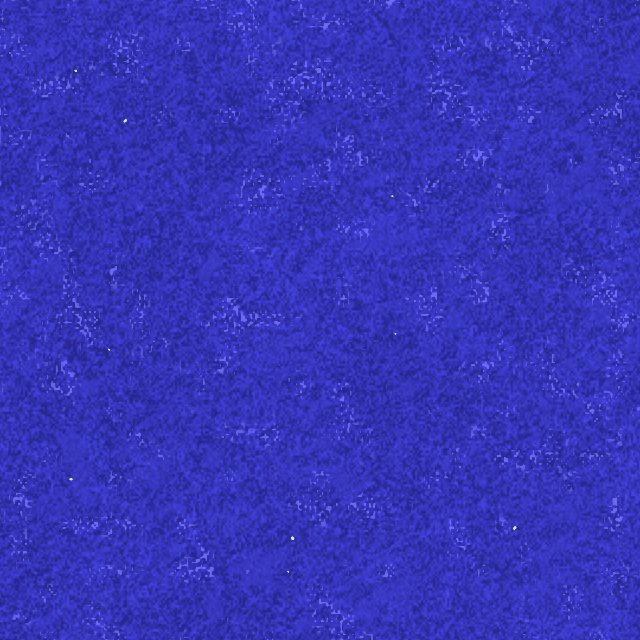
Reproduce this texture procedurally as a Shadertoy shader.

```glsl
float hash(vec2 p) {
    vec3 q = fract(vec3(p.xyx) * 0.1031);
    q += dot(q, q.yzx + 33.33);
    return fract((q.x + q.y) * q.z);
}

float noise(vec2 p) {
    vec2 cell = floor(p), f = fract(p);
    f = f * f * (3.0 - 2.0 * f);
    return mix(mix(hash(cell), hash(cell + vec2(1, 0)), f.x),
               mix(hash(cell + vec2(0, 1)), hash(cell + vec2(1, 1)), f.x), f.y);
}

vec2 turn(vec2 p, float angle) {
    float c = cos(angle), s = sin(angle);
    return vec2(c * p.x + s * p.y, c * p.y - s * p.x);
}

// Thin, slightly bent hairlines, most of them rising to the right
float scratches(vec2 p) {
    float mask = 0.0;
    for (int i = 0; i < 110; i++) {
        float id = float(i);
        vec2 center = vec2(hash(vec2(id, 3)), hash(vec2(id, 17)));
        float angle = 0.5 + 0.8 * (hash(vec2(id, 29)) - 0.5);
        if (hash(vec2(id, 41)) < 0.25) angle = 3.14 * hash(vec2(id, 53));
        float reach = mix(0.02, 0.13, pow(hash(vec2(id, 67)), 2.0));
        float width = mix(0.0003, 0.0014, hash(vec2(id, 71)));
        vec2 q = turn(p - center, angle);
        q.y += 3.0 * (hash(vec2(id, 83)) - 0.5) * q.x * q.x;
        float line = 1.0 - smoothstep(width, width + 0.0016, abs(q.y));
        line *= 1.0 - smoothstep(0.6 * reach, reach, abs(q.x));
        mask = max(mask, line * mix(0.35, 1.0, hash(vec2(id, 97))));
    }
    return mask;
}

// Rare, ragged white chips
float chips(vec2 p) {
    vec2 cell = floor(p * 14.0);
    vec2 center = 0.2 + 0.6 * vec2(hash(cell + 211.0), hash(cell + 307.0));
    float radius = 0.035 * hash(cell + 401.0) * step(0.91, hash(cell + 503.0));
    float d = length(fract(p * 14.0) - center) + 0.03 * (noise(p * 330.0) - 0.5);
    return (1.0 - smoothstep(radius, radius + 0.015, d)) * step(0.001, radius);
}

void mainImage(out vec4 fragColor, in vec2 fragCoord) {
    vec2 p = fragCoord / iResolution.y;
    vec2 warp = vec2(noise(p * 9.0), noise(p * 9.0 + 70.0)) - 0.5;

    // Grain over broad, soft clouds
    float fine = noise(p * vec2(320, 265) + 13.0) - 0.5;
    float medium = noise(turn(p, 0.6) * vec2(105, 150) + 250.0) - 0.5;
    float cloud = noise(p * 5.0 + 31.0) + 0.6 * noise(p * 17.0 + 57.0) - 0.8;
    float tone = 0.43 + 1.15 * fine + 0.55 * medium + 0.22 * cloud;

    // Brushed streaks and rubbed patches where the grain is worn flat
    vec2 brushed = turn(p + 0.05 * warp, 0.5);
    float streak = smoothstep(0.6, 0.95, noise(brushed * vec2(20, 150) + 300.0));
    streak *= smoothstep(0.3, 0.7, noise(p * 11.0 + 90.0));
    vec2 ragged = brushed + 0.012 * vec2(noise(p * 80.0), noise(p * 80.0 + 40.0));
    float rub = smoothstep(0.8, 0.88, noise(ragged * vec2(28, 48) + 150.0));
    float worn = max(max(0.7 * streak, 0.65 * rub), 0.8 * scratches(p));
    worn *= 0.65 + 0.35 * noise(p * 190.0 + 20.0);
    tone = mix(tone, 0.82, worn);

    vec3 color = mix(vec3(0.16, 0.16, 0.59), vec3(0.25, 0.25, 0.85), clamp(tone, -0.08, 1.08));

    // Pale flecks gathered in loose clusters
    float cluster = smoothstep(0.5, 0.9, noise(p * 28.0 + 110.0));
    float fleck = smoothstep(0.8, 0.95, noise(p * vec2(270, 240) + 600.0) + 0.13 * cluster);
    color = mix(color, vec3(0.46, 0.45, 0.98), fleck * (0.15 + 0.7 * cluster));
    color = mix(color, vec3(0.88, 0.88, 1.0), chips(p));

    fragColor = vec4(color, 1.0);
}
```
